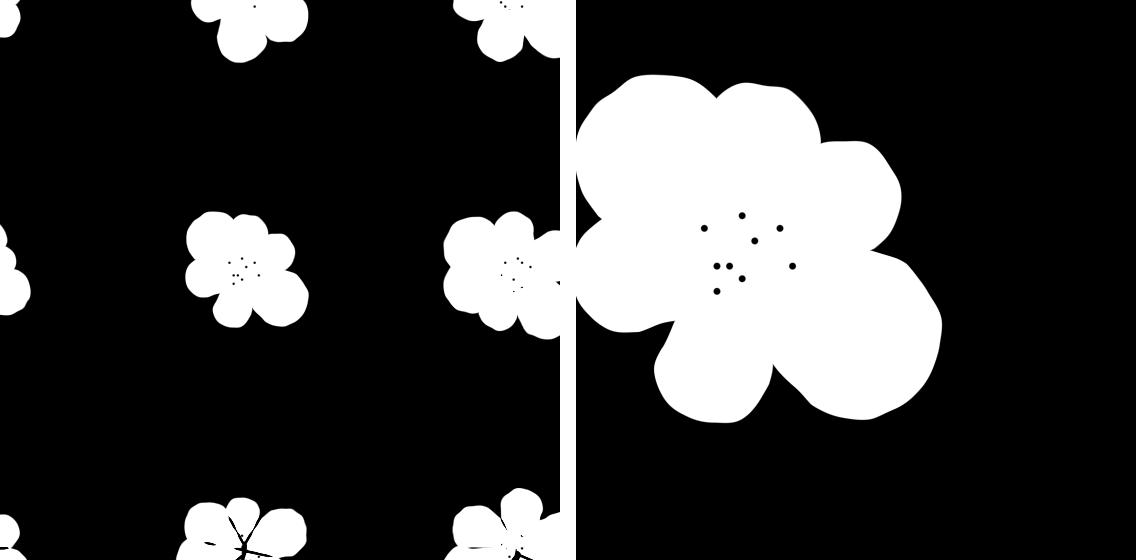
Left: the whole. Right: its middle third, enlarged.
Write a Shadertoy shader that draws this pattern.

```glsl
// Sparse grid of white six-petalled blossoms on black.
// Each petal is a tapered capsule; its size, reach and angle drift with the cell index.
// Seams between petals and small specks near the heart wear the flat white away.

#define PITCH vec2(0.485, 0.495)
#define CENTRE vec2(0.436, 0.512)
#define PETALS 6
#define PETAL_REACH 0.0716
#define PETAL_RADIUS 0.041
#define RADIUS_VARIATION 0.0095
#define ANGLE_JITTER 0.24
#define SIZE_VARIATION 0.13
#define EDGE_ROUGHNESS 0.004
#define SEAM_WIDTH 0.0045
#define SPECK_GRID 0.0075
#define SPECK_CHANCE 0.12

float hash(vec2 p) {
    vec3 q = fract(vec3(p.xyx) * 0.1031);
    q += dot(q, q.yzx + 33.33);
    return fract((q.x + q.y) * q.z);
}

float noise(vec2 p) {
    vec2 i = floor(p), f = fract(p);
    f = f * f * (3.0 - 2.0 * f);
    return mix(mix(hash(i), hash(i + vec2(1, 0)), f.x),
               mix(hash(i + vec2(0, 1)), hash(i + vec2(1, 1)), f.x), f.y);
}

// Capsule from the heart to the tip, widening outwards
float petalDistance(vec2 p, vec2 tip, float radius) {
    float h = clamp(dot(p, tip) / dot(tip, tip), 0.0, 1.0);
    return length(p - tip * h) - mix(0.65, 1.0, h) * radius;
}

// Returns the distances to the nearest and second nearest petal
vec2 flowerDistances(vec2 p, vec2 cell) {
    float sizePhase = dot(cell, vec2(-0.7, 1.1));
    float anglePhase = dot(cell, vec2(-1.3, 1.1));
    vec2 nearest = vec2(1.0);
    for (int i = 0; i < PETALS; i++) {
        float k = float(i);
        float swell = cos(2.0 * (k - 2.0) + sizePhase);
        float angle = 0.33 + 6.28319 * k / float(PETALS)
                    + ANGLE_JITTER * cos(1.05 * k + anglePhase);
        float reach = PETAL_REACH + 0.8 * RADIUS_VARIATION * swell;
        float radius = PETAL_RADIUS + RADIUS_VARIATION * swell;
        float d = petalDistance(p, reach * vec2(cos(angle), sin(angle)), radius);
        nearest = d < nearest.x ? vec2(d, nearest.x) : vec2(nearest.x, min(nearest.y, d));
    }
    return nearest;
}

// Sparse dark dots gathered around the heart
float speckMask(vec2 p, vec2 cell, float aa) {
    vec2 grid = p / SPECK_GRID;
    float pick = hash(floor(grid) + 17.0 * cell + 211.0);
    float chance = SPECK_CHANCE * (1.0 - smoothstep(0.015, 0.045, length(p)));
    float d = (length(fract(grid) - 0.5) - 0.27) * SPECK_GRID;
    return step(pick, chance) * (1.0 - smoothstep(-aa, aa, d));
}

void mainImage(out vec4 fragColor, in vec2 fragCoord) {
    vec2 uv = fragCoord / iResolution.y;
    float aa = 0.8 / iResolution.y;

    // Repeat
    vec2 grid = (uv - CENTRE) / PITCH + 0.5;
    vec2 cell = floor(grid);
    vec2 p = (fract(grid) - 0.5) * PITCH;

    // Silhouette with a slightly uneven edge
    float scale = 1.0 + SIZE_VARIATION * sin(1.5 * cell.x);
    vec2 d = flowerDistances(p / scale, cell) * scale;
    float rough = EDGE_ROUGHNESS * (noise(uv * 65.0 + 40.0) - 0.5);
    float ink = 1.0 - smoothstep(-aa, aa, d.x + rough);

    // Broken seams, open only on some blossoms
    float wear = smoothstep(0.5, 0.9, sin(0.4 * cell.x - 1.6 * cell.y));
    float opening = wear * smoothstep(0.42, 0.65, noise(uv * 32.0 + 90.0));
    float seam = d.y - d.x - SEAM_WIDTH * opening;
    ink *= 1.0 - step(0.05, opening) * (1.0 - smoothstep(-aa, aa, seam));

    ink *= 1.0 - speckMask(p, cell, aa);
    fragColor = vec4(vec3(ink), 1.0);
}
```
